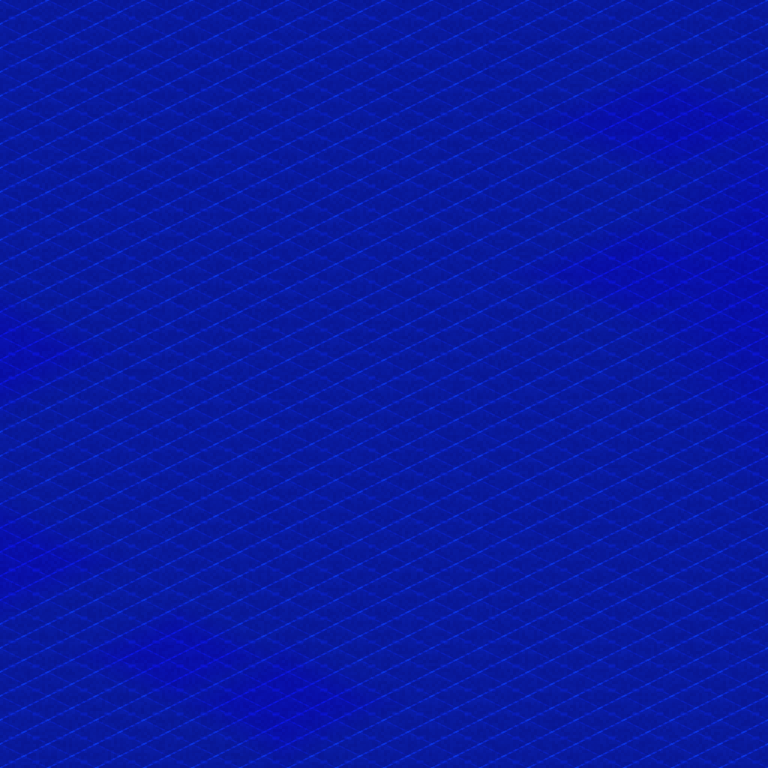
Reproduce this pattern procedurally as a WebGL 2 fragment shader.

```glsl
#version 300 es
precision highp float;
// Deep blue lattice of flat diamonds with beaded lines and soft violet patches.

uniform vec2 u_resolution;
out vec4 fragColor;

const vec2 REPEATS = vec2(16.0, 32.0);     // diamonds across and down
const float RISING_HALF_WIDTH = 0.0011;
const float FALLING_HALF_WIDTH = 0.0010;
const float BEADS_PER_EDGE = 4.0;
const vec2 DASH_SIZE = vec2(0.0046, 0.0020);
const float GRAIN_CELLS = 256.0;
const float GRAIN_AMOUNT = 0.045;
const float TONE_AMOUNT = 0.12;

const vec3 GROUND = vec3(0.035, 0.096, 0.600);
const vec3 GROUND_LIGHT = vec3(0.038, 0.112, 0.655);
const vec3 LINE = vec3(0.040, 0.130, 0.810);
const vec3 BEAD = vec3(0.045, 0.220, 0.900);
const vec3 PATCH_GROUND = vec3(0.035, 0.058, 0.655);
const vec3 PATCH_LINE = vec3(0.045, 0.080, 0.920);

// Soft patches: centre, then half width and half height.
const int PATCH_COUNT = 7;
const vec4 PATCHES[PATCH_COUNT] = vec4[](
    vec4(1.06, 0.63, 0.34, 0.42),
    vec4(0.87, 0.84, 0.24, 0.09),
    vec4(0.84, 0.645, 0.22, 0.09),
    vec4(0.00, 0.54, 0.18, 0.10),
    vec4(0.00, 0.27, 0.20, 0.10),
    vec4(0.23, 0.145, 0.17, 0.08),
    vec4(0.37, 0.085, 0.18, 0.10));

float hash(vec2 cell) {
    vec3 h = fract(cell.xyx * vec3(0.1031, 0.1030, 0.0973));
    h += dot(h, h.yzx + 33.33);
    return fract((h.x + h.y) * h.z);
}

// Union of diamond-shaped patches with faded borders.
float patchMask(vec2 uv) {
    float mask = 0.0;
    for (int i = 0; i < PATCH_COUNT; i++) {
        vec2 offset = abs(uv - PATCHES[i].xy) / PATCHES[i].zw;
        float amount = 1.0 - smoothstep(0.3, 1.0, offset.x + offset.y);
        mask = max(mask, amount);
    }
    return mask;
}

// Coverage of lines at whole values of a lattice coordinate.
float lineCoverage(float coordinate, float halfWidth, float pixel) {
    float dist = abs(coordinate - round(coordinate)) / length(REPEATS);
    return 1.0 - smoothstep(halfWidth - 0.5 * pixel, halfWidth + 0.5 * pixel, dist);
}

// Evenly spaced beads along an edge, brightest at its ends.
float beads(float along) {
    return 0.5 + 0.5 * cos(6.2831853 * BEADS_PER_EDGE * along);
}

void main() {
    vec2 uv = gl_FragCoord.xy / u_resolution;
    float pixel = 1.0 / min(u_resolution.x, u_resolution.y);

    // Diagonal coordinates: x is constant on rising lines, y on falling ones.
    vec2 p = uv * REPEATS;
    vec2 lattice = vec2(p.y - p.x, p.y + p.x);
    vec2 inside = fract(lattice);

    // Faint shading inside each diamond, with a small tone change per repeat.
    float facet = smoothstep(0.5, 0.95, 0.5 * (inside.x + inside.y));
    float tone = TONE_AMOUNT * (hash(floor(lattice) + 80.0) - 0.5);
    float light = clamp(0.08 + 0.85 * facet + tone, 0.0, 1.0);

    // Beaded lines, with knots at the crossings.
    float rising = lineCoverage(lattice.x, RISING_HALF_WIDTH, pixel);
    float falling = lineCoverage(lattice.y, FALLING_HALF_WIDTH, pixel);
    float risingBeads = beads(lattice.y);
    float fallingBeads = beads(lattice.x);
    vec2 toCrossing = abs(lattice - round(lattice));
    float knot = 1.0 - smoothstep(0.04, 0.18, length(toCrossing));

    // Rows of short flat dashes, two to a repeat.
    vec2 dashCell = fract(vec2(2.0 * p.x, p.y + 0.25)) - 0.5;
    vec2 toDash = abs(dashCell) / vec2(2.0 * REPEATS.x, REPEATS.y);
    vec2 dashEdge = 1.0 - smoothstep(DASH_SIZE - 0.5 * pixel, DASH_SIZE + 0.5 * pixel, toDash);
    float dash = dashEdge.x * dashEdge.y;

    float lineAmount = max(rising * (0.35 + 0.50 * risingBeads),
                           falling * (0.22 + 0.34 * fallingBeads));
    lineAmount = max(lineAmount, dash * 0.55);
    float brightAmount = rising * max(risingBeads * 0.35, knot * 0.75);

    vec3 plain = mix(GROUND, GROUND_LIGHT, light);
    plain = mix(plain, LINE, lineAmount);
    plain = mix(plain, BEAD, brightAmount);

    vec3 violet = PATCH_GROUND + 0.5 * light * (GROUND_LIGHT - GROUND);
    violet = mix(violet, PATCH_LINE, max(lineAmount, brightAmount));

    vec3 color = mix(plain, violet, patchMask(uv));
    float grain = hash(floor(uv * GRAIN_CELLS)) - 0.5;
    color += GRAIN_AMOUNT * grain * vec3(0.1, 0.4, 1.0);
    fragColor = vec4(clamp(color, 0.0, 1.0), 1.0);
}
```
